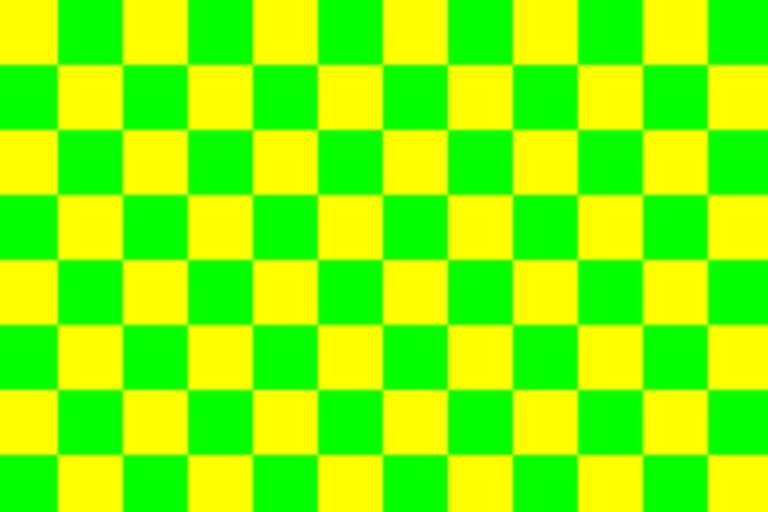
This pattern is drawn by a Shadertoy shader. Its source:

```glsl
const vec2 CELL_COUNT = vec2(11.815, 7.877);  // cells across and down the canvas
const float COLUMN_SHIFT = 0.108;             // part of the first column cut off at the left
const float EDGE_SOFTNESS = 0.052;            // half width of the blurred seam, in cells
const vec3 GREEN = vec3(0.01, 1.0, 0.0);
const vec3 YELLOW = vec3(1.0, 1.0, 0.0);
const float SEAM_DARKENING = 0.47;            // loss of green on the green side of a seam
const float SEAM_BLUE = 0.66;                 // blue tint on the yellow side of a seam

// Signed distance to the nearest cell edge, positive in even cells
vec2 alternatingEdgeDistance(vec2 p) {
    return 0.5 - abs(mod(p + 0.5, 2.0) - 1.0);
}

// 0 in green cells, 1 in yellow cells, soft between them
float softChecker(vec2 p, vec2 softness) {
    vec2 wave = 2.0 * smoothstep(-softness, softness, alternatingEdgeDistance(p)) - 1.0;
    return 0.5 + 0.5 * wave.x * wave.y;
}

vec3 seamColor(float blend) {
    float rest = 1.0 - blend;
    vec3 color = mix(GREEN, YELLOW, blend);
    color.g -= SEAM_DARKENING * blend * rest * rest * rest;
    color.b += SEAM_BLUE * blend * blend * blend * rest;
    return color;
}

void mainImage(out vec4 fragColor, in vec2 fragCoord) {
    // Cell coordinates, with rows counted from the top
    vec2 uv = fragCoord / iResolution.xy;
    vec2 cell = vec2(uv.x, 1.0 - uv.y) * CELL_COUNT;
    cell.x += COLUMN_SHIFT;
    cell.y = max(cell.y, EDGE_SOFTNESS);      // no seam along the top border

    // Keep the seams at least a pixel wide on small canvases
    vec2 pixel = CELL_COUNT / iResolution.xy;
    float blend = softChecker(cell, max(vec2(EDGE_SOFTNESS), pixel));

    fragColor = vec4(seamColor(blend), 1.0);
}
```
